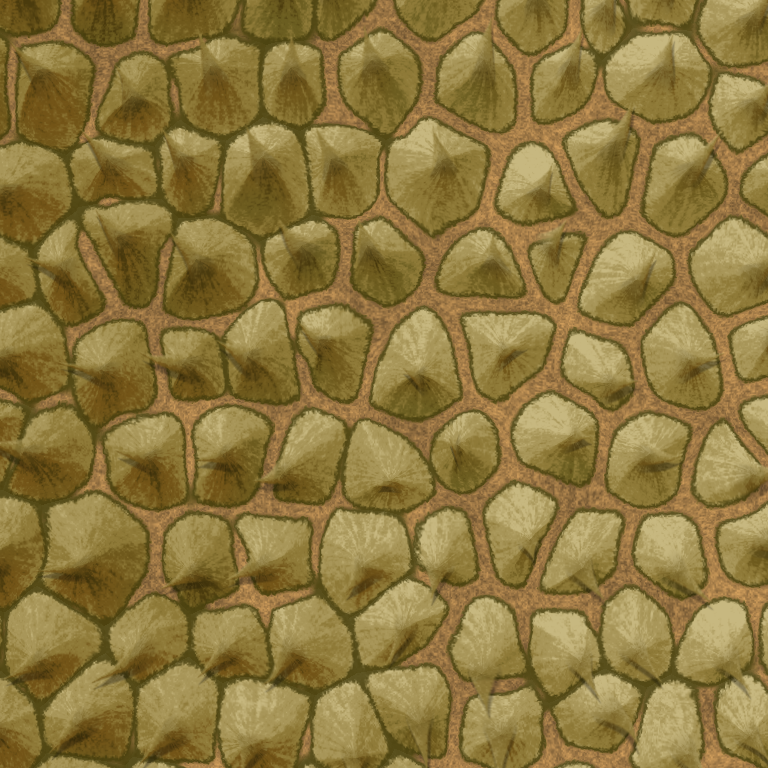
This texture is drawn by a three.js fragment shader. Its source:

```glsl
// Spiny durian rind: faceted pyramids with leaning thorns and tan crust in the seams.
varying vec2 vUv;

const vec2 GRID = vec2(9.3, 8.5);
const vec2 FACING = vec2(0.58, 0.47);
const vec2 LIGHT = vec2(-0.30, 0.95);
const vec3 DEEP = vec3(0.29, 0.23, 0.05);
const vec3 BROWN = vec3(0.45, 0.33, 0.09);
const vec3 OLIVE = vec3(0.42, 0.37, 0.13);
const vec3 MID = vec3(0.56, 0.48, 0.22);
const vec3 PALE = vec3(0.66, 0.59, 0.35);
const vec3 HIGH = vec3(0.78, 0.72, 0.50);
const vec3 SEAM = vec3(0.27, 0.24, 0.05);
const vec3 CRUST = vec3(0.66, 0.50, 0.29);

float hash(vec2 p) {
  return fract(sin(dot(p, vec2(127.1, 311.7))) * 43758.54);
}

float noise(vec2 p) {
  vec2 i = floor(p), f = fract(p);
  f = f * f * (3.0 - 2.0 * f);
  return mix(mix(hash(i), hash(i + vec2(1.0, 0.0)), f.x),
             mix(hash(i + vec2(0.0, 1.0)), hash(i + 1.0), f.x), f.y);
}

// Layout of the cells: staggered, jittered and of mixed size
vec2 cellCenter(vec2 id) {
  vec2 jitter = vec2(hash(id), hash(id + 37.3)) - 0.5;
  return id + 0.5 + vec2(0.5 * mod(id.y, 2.0) - 0.25, 0.0) + 0.56 * jitter;
}

float cellWeight(vec2 id) {
  return 0.24 * hash(id + 71.9);
}

// Thorns lean away from the point of the fruit that faces the viewer
vec2 cellLean(vec2 id) {
  vec2 away = (cellCenter(id) / GRID - FACING) * 1.35;
  away *= min(1.0, 0.46 / (length(away) + 0.001));
  return away + 0.22 * (vec2(hash(id + 11.7), hash(id + 53.1)) - vec2(0.5, 0.6));
}

// Curved tapering thorn: x is coverage, y is light across it
vec2 thorn(vec2 q, vec2 lean) {
  float len = length(lean) + 0.10;
  vec2 axis = normalize(lean + 0.0001);
  vec2 across = vec2(-axis.y, axis.x);
  float s = dot(q, axis) / len;
  float side = dot(q, across) - 0.08 * s * s * axis.x;
  float width = 0.17 * pow(clamp(1.0 - s, 0.0, 1.0), 1.5);
  float cover = 1.0 - smoothstep(-0.02, 0.02, abs(side) - width);
  cover *= smoothstep(-0.35, 0.45, s) * (1.0 - smoothstep(0.92, 1.0, s));
  return vec2(cover, clamp(side / (width + 0.01), -1.0, 1.0) * dot(across, LIGHT));
}

// Tone from shadow to highlight; warm turns the dark tones brown
vec3 rindColor(float tone, float warm) {
  vec3 c = mix(DEEP, mix(OLIVE, BROWN, warm), smoothstep(0.04, 0.27, tone));
  c = mix(c, MID, smoothstep(0.27, 0.50, tone));
  c = mix(c, PALE, smoothstep(0.50, 0.73, tone));
  return mix(c, HIGH, smoothstep(0.73, 0.96, tone));
}

void main() {
  vec2 p = vUv * GRID;
  p += 0.12 * (vec2(noise(p * 2.1), noise(p * 2.1 + 19.0)) - 0.5);
  vec2 base = floor(p);

  // Owning cell of a weighted Voronoi diagram
  vec2 id = base;
  float nearest = 100.0;
  for (int j = -2; j <= 2; j++) for (int i = -2; i <= 2; i++) {
    vec2 other = base + vec2(float(i), float(j));
    vec2 d = p - cellCenter(other);
    float power = dot(d, d) - cellWeight(other);
    if (power < nearest) { nearest = power; id = other; }
  }

  // Pyramid facets from apex to each shared edge, and rounded edge distance
  vec2 center = cellCenter(id), apex = cellLean(id) * 0.42;
  vec2 q = p - center, slope = vec2(0.0);
  float total = 1e-30, spread = 0.0, edges = 0.0;
  for (int j = -2; j <= 2; j++) for (int i = -2; i <= 2; i++) {
    if (i == 0 && j == 0) continue;
    vec2 other = id + vec2(float(i), float(j));
    vec2 d = cellCenter(other) - center;
    float plane = 0.5 * (dot(d, d) + cellWeight(id) - cellWeight(other));
    float reach = max(dot(q - apex, d), 0.0) / max(plane - dot(apex, d), 0.05);
    float w = pow(reach + 0.001, 10.0);
    slope += normalize(d) * w;
    total += w;
    spread = max(spread, reach);
    edges += exp(-18.0 * (plane - dot(q, d)) / length(d));
  }
  slope /= total;
  float edge = -log(edges + 1e-20) / 18.0;

  // Facet light, ridges, radial fibres and grain
  vec2 ray = q - apex;
  vec2 dir = ray / (length(ray) + 0.02);
  float light = dot(mix(slope, dir, 0.35), LIGHT);
  float ridge = 1.0 - min(length(slope), 1.0);
  float fibre = noise(dir * 13.0 + length(ray) * 4.0 + id * 7.0) - 0.5;
  float grain = noise(p * 24.0) + noise(p * 55.0) - 1.0;
  float blotch = noise(p * 1.6 + 5.0) - 0.5;
  float region = smoothstep(0.05, 0.75, vUv.x + 0.25 * (vUv.y - 0.5)) - 0.5;
  float under = smoothstep(0.1, -0.6, -light) * 0.0 + smoothstep(-0.1, 0.7, -light);
  float tone = 0.55 + 0.27 * light + 0.20 * region + 0.25 * ridge + 0.16 * fibre;
  tone += 0.13 * grain + 0.20 * blotch + 0.30 * under * (spread - 0.65);
  float warm = clamp(0.35 + 0.6 * under * (1.0 - spread) - 0.6 * region + blotch, 0.0, 1.0);
  vec3 color = rindColor(tone, warm);

  // Dark seams, opened by crust mainly on the right
  float patchy = noise(p * 0.9 + 31.0) + 0.5 * noise(p * 3.0);
  float gap = 0.085 * smoothstep(0.45, 1.0, patchy + 0.55 * region);
  float rim = edge - gap + 0.025 * grain;
  color = mix(color, SEAM, 0.8 * (1.0 - smoothstep(0.005, 0.05, rim)));
  vec3 crust = CRUST * (0.95 + 0.28 * grain + 0.2 * blotch);
  color = mix(color, crust, (1.0 - smoothstep(-0.03, 0.005, rim)) * smoothstep(0.01, 0.04, gap));

  // Thorns above the cells, each with a soft shadow below
  for (int j = -1; j <= 1; j++) for (int i = -1; i <= 1; i++) {
    vec2 other = base + vec2(float(i), float(j));
    vec2 lean = cellLean(other), local = p - cellCenter(other) - 0.22 * lean;
    color *= 1.0 - 0.30 * thorn(local + vec2(-0.02, 0.08), lean).x;
    vec2 spike = thorn(local, lean);
    float spikeTone = 0.50 + 0.34 * spike.y + 0.15 * region + 0.12 * grain;
    color = mix(color, rindColor(spikeTone, 0.9), 0.9 * spike.x);
  }
  gl_FragColor = vec4(color, 1.0);
}
```
